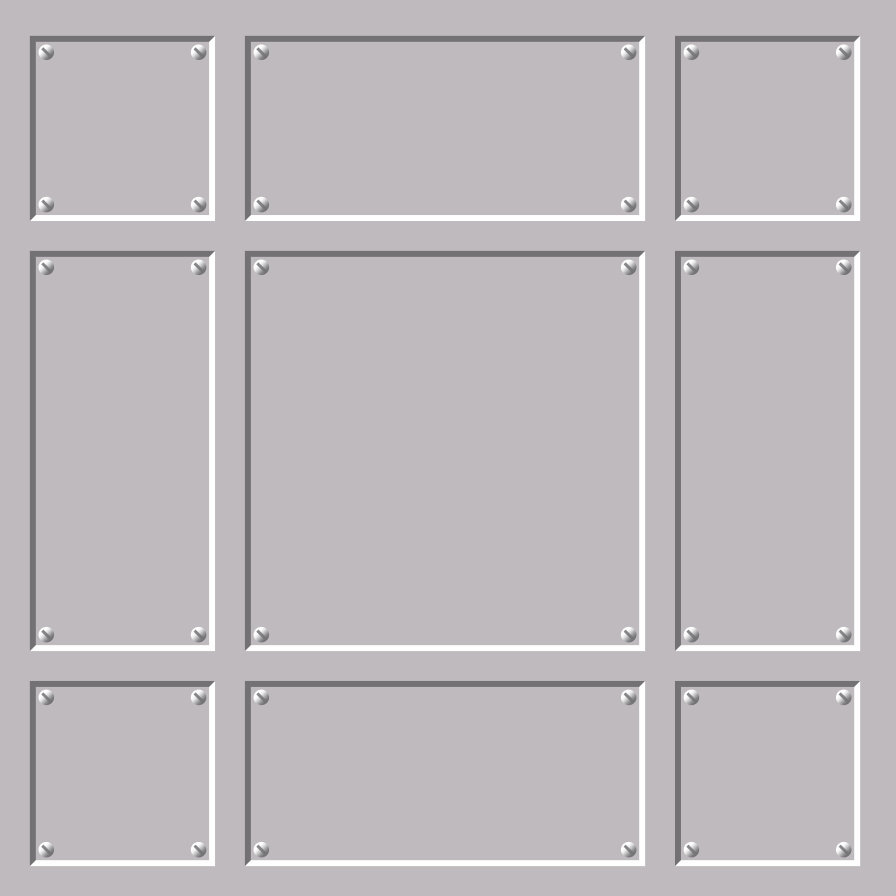
A Shadertoy shader for this pattern:

```glsl
#define GRID 300.0          // design units across the canvas
#define MIDDLE 149.0        // centre of the panel layout
#define SEAM 72.0           // layout centre to the gutter midline
#define OUTER_OFFSET 108.0  // layout centre to an outer panel centre
#define INNER_HALF 67.0
#define OUTER_HALF 31.0
#define BEVEL 2.0
#define SCREW_INSET 5.5
#define SCREW_RADIUS 2.6

const vec3 METAL  = vec3(0.75, 0.73, 0.745);
const vec3 SHADOW = vec3(0.45, 0.445, 0.455);
const vec3 SHINE  = vec3(0.995);

// Antialiased coverage of a signed distance, positive inside
float cover(float dist, float pixel) {
    return clamp(dist / pixel + 0.5, 0.0, 1.0);
}

// Sunken frame: shaded on the left and top, lit on the right and bottom
vec3 drawBevel(vec3 base, vec2 p, vec2 halfSize, float pixel) {
    vec2 low = p + halfSize, high = halfSize - p;
    float shaded = min(low.x, high.y);
    float lit = min(high.x, low.y);
    float inside = min(shaded, lit);
    float rim = cover(inside, pixel) - cover(inside - BEVEL, pixel);
    return mix(base, mix(SHADOW, SHINE, cover(shaded - lit, pixel)), rim);
}

// Round head lit from the upper left, with a diagonal slot
vec3 drawScrew(vec3 base, vec2 p, float pixel) {
    float radius = length(p);
    float along = dot(p, vec2(-0.7071, 0.7071));
    float across = dot(p, vec2(0.7071));
    vec3 head = mix(SHADOW, SHINE, smoothstep(-2.4, 1.6, along));
    float slot = cover(0.5 - abs(across), pixel) * cover(1.9 - abs(along), pixel);
    head = mix(head, SHADOW, 0.85 * slot);
    return mix(base, head, cover(SCREW_RADIUS - radius, pixel));
}

void mainImage(out vec4 fragColor, in vec2 fragCoord) {
    float pixel = GRID / min(iResolution.x, iResolution.y);
    vec2 p = fragCoord / iResolution.xy * GRID - MIDDLE;

    // Local frame of the nearest panel
    vec2 outer = step(SEAM, abs(p));
    vec2 halfSize = mix(vec2(INNER_HALF), vec2(OUTER_HALF), outer);
    vec2 local = p - sign(p) * outer * OUTER_OFFSET;

    vec3 color = drawBevel(METAL, local, halfSize, pixel);

    // One screw in each corner
    vec2 corner = sign(local) * (halfSize - SCREW_INSET);
    color = drawScrew(color, local - corner, pixel);

    fragColor = vec4(color, 1.0);
}
```
